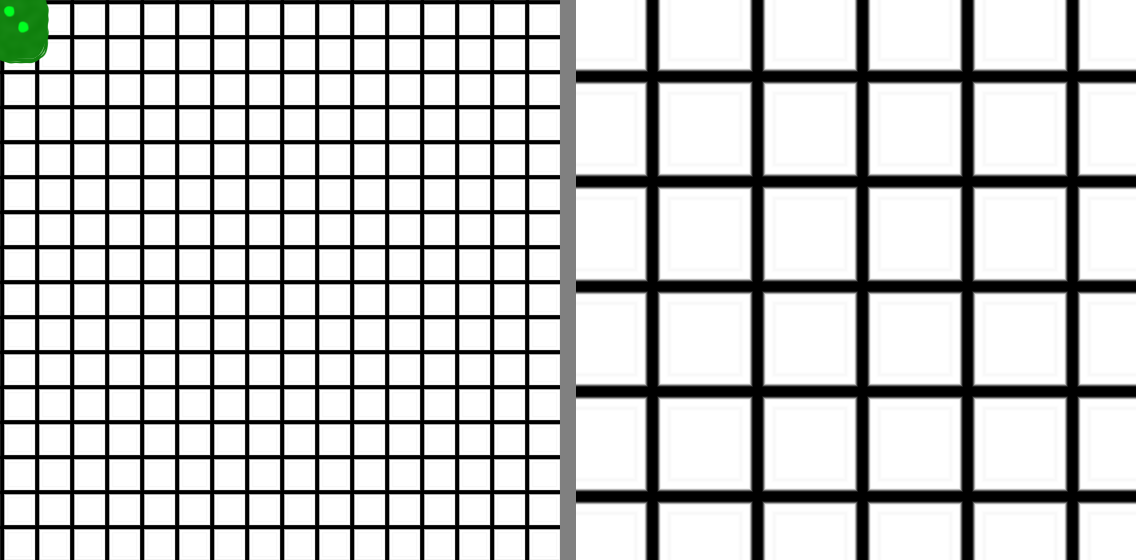
Left: the whole. Right: its middle third, enlarged.
A WebGL 1 fragment shader for this pattern:

```glsl
precision highp float;

uniform vec2 u_resolution;

vec2 gradientAt(vec2 cell) {
  float h = fract(sin(dot(cell, vec2(127.1, 311.7))) * 43758.5);
  return vec2(cos(h * 6.2832), sin(h * 6.2832));
}

float gradientNoise(vec2 p) {
  vec2 i = floor(p), f = fract(p);
  vec2 u = f * f * f * (f * (f * 6.0 - 15.0) + 10.0);
  float a = dot(gradientAt(i), f);
  float b = dot(gradientAt(i + vec2(1.0, 0.0)), f - vec2(1.0, 0.0));
  float c = dot(gradientAt(i + vec2(0.0, 1.0)), f - vec2(0.0, 1.0));
  float d = dot(gradientAt(i + 1.0), f - 1.0);
  return mix(mix(a, b, u.x), mix(c, d, u.x), u.y);
}

float roundedBox(vec2 p, vec2 halfSize, float radius) {
  vec2 q = abs(p) - halfSize + radius;
  return length(max(q, 0.0)) + min(max(q.x, q.y), 0.0) - radius;
}

// Coverage of a shape from its signed distance
float fill(float dist, float soft) {
  return 1.0 - smoothstep(-soft, soft, dist);
}

void main() {
  // One unit per grid cell, measured down from the top left corner
  vec2 uv = gl_FragCoord.xy / u_resolution;
  vec2 p = vec2(uv.x, 1.0 - uv.y) * 16.0;
  float soft = max(0.022, 11.0 / min(u_resolution.x, u_resolution.y));

  // Grid lines with a faint grey fringe inside each cell
  vec2 toLine = abs(fract(p + 0.4375) - 0.5);
  float lineDist = min(toLine.x, toLine.y);
  float fringe = fill(abs(lineDist - 0.16) - 0.012, soft);
  vec3 color = vec3(1.0 - 0.035 * fringe);
  color = mix(color, vec3(0.0), fill(lineDist - 0.061, soft));

  // Painted patch with an uneven rim
  float patchDist = roundedBox(p - vec2(0.5625, 0.75), vec2(0.8125, 1.0625), 0.583);
  patchDist += 0.04 * gradientNoise(p * 4.0);
  vec3 paint = vec3(0.07, 0.51, 0.06) + 0.03 * gradientNoise(p * 3.0);

  // Thin brush streaks along the lower right rim
  float streak = smoothstep(0.1, 0.4, gradientNoise(vec2(patchDist * 22.0, (p.x - p.y) * 1.8)));
  float rim = smoothstep(-0.22, -0.06, patchDist) * smoothstep(1.9, 2.5, p.x + p.y);
  paint = mix(paint, vec3(0.55, 0.78, 0.53), 0.7 * streak * rim);
  color = mix(color, paint, fill(patchDist, soft));

  // Two bright dots
  for (int i = 0; i < 2; i++) {
    vec2 center = vec2(0.27, 0.33) + float(i) * vec2(0.4, 0.44);
    float dotDist = length(p - center) - 0.15 + 0.03 * gradientNoise(p * 6.0);
    color = mix(color, vec3(0.0, 1.0, 0.13), fill(dotDist, soft * 1.5));
  }

  gl_FragColor = vec4(color, 1.0);
}
```
